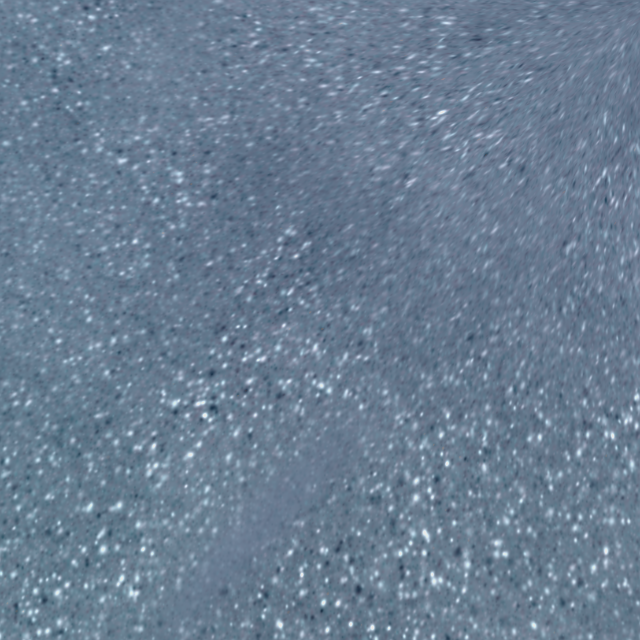
Reproduce this texture procedurally as a WebGL 1 fragment shader.

```glsl
precision highp float;
// Blue-grey asphalt: three layers of scattered elliptical grains (cellular noise)
// stretched toward a vanishing point in the upper right corner. Layered sines vary
// the grain density and the broad tone, and a smooth worn track crosses the field.

uniform vec2 u_resolution;

vec3 hash3(vec2 cell) {
  vec3 q = fract(cell.xyx * vec3(0.1031, 0.1030, 0.0973));
  q += dot(q, q.yxz + 33.33);
  return fract((q.xxy + q.yzz) * q.zyx);
}

// Slow wandering value, roughly -1 to 1
float waves(vec2 p) {
  return 0.4 * sin(p.x * 9.0 + 2.5 * sin(p.y * 7.0 + 1.0))
       + 0.35 * sin(p.y * 13.0 - p.x * 6.0 + 2.0 * sin(p.x * 11.0))
       + 0.25 * sin(p.x * 23.0 + p.y * 19.0 + 2.0 * sin(p.y * 17.0));
}

// Sums of grains: x mottle, y light flecks, z dark flecks, w warm/cool hue
vec4 grains(vec2 p, float count, vec2 radius, vec2 along) {
  vec2 g = p * count;
  vec2 home = floor(g);
  vec4 total = vec4(0.0);
  for (int j = -1; j <= 1; j++) {
    for (int i = -1; i <= 1; i++) {
      vec2 cell = home + vec2(float(i), float(j));
      vec3 place = hash3(cell + count);
      vec3 kind = hash3(cell + count * 2.0 + 57.0);
      vec2 d = g - cell - 0.15 - 0.7 * place.xy;
      // Turn into the local streak direction, with some scatter
      vec2 axis = normalize(along + 0.6 * (kind.yz - 0.5));
      vec2 e = vec2(dot(d, axis), dot(d, vec2(-axis.y, axis.x)));
      e /= radius * (0.7 + 0.6 * place.z);
      float body = exp(-dot(e, e)) * (1.0 - smoothstep(0.7, 1.2, length(d)));
      float tone = kind.x;
      total += body * vec4(tone * 2.0 - 1.0, pow(tone, 8.0),
                           pow(1.0 - tone, 18.0), kind.y * 2.0 - 1.0);
    }
  }
  return total;
}

void main() {
  vec2 p = gl_FragCoord.xy / u_resolution.y;

  // Streaks aim at the corner and stand more upright low in the view
  vec2 toCorner = vec2(1.03, 1.01) - p;
  float reach = length(toCorner);
  vec2 along = normalize(toCorner * vec2(mix(0.35, 1.0, smoothstep(0.0, 0.7, p.y)), 1.0));
  float pull = 1.0 - smoothstep(0.1, 0.95, reach);
  float near = 1.0 - smoothstep(0.1, 0.7, p.y);
  vec2 stretch = vec2(1.0 + 0.6 * pull, 1.0 - 0.4 * pull);

  // Coarse grains are plentiful low down and sparse in worn patches
  float wander = waves(p);
  float track = exp(-pow((p.y - p.x * 1.05 + 0.26 + 0.02 * wander) / 0.055, 2.0))
              * (1.0 - smoothstep(0.42, 0.68, p.x)) * smoothstep(0.2, 0.36, p.x);
  float angle = atan(toCorner.y, toCorner.x);
  float rays = sin(angle * 17.0 + 1.5 * sin(reach * 6.0));
  float density = 0.95 + 0.6 * wander + 0.25 * near - 0.4 * pull * (0.5 + 0.5 * rays);
  density = clamp(density, 0.2, 1.6) * (1.0 - 0.85 * track);

  vec4 fine = grains(p, 173.0, vec2(0.50, 0.38) * stretch, along);
  vec4 medium = grains(p, 101.0, vec2(0.44, 0.31) * stretch, along);
  vec4 coarse = grains(p, 61.0, vec2(0.33, 0.24) * stretch * (0.85 + 0.25 * near), along);

  // Broad tone: patches, smeared rays and a lighter upper left edge
  vec3 color = vec3(0.406, 0.474, 0.562);
  float broad = 0.024 * waves(p * 0.7 + 3.0) + 0.014 * waves(p * 2.1 + 1.0)
              + 0.012 * rays * pull;
  broad += 0.022 * (1.0 - smoothstep(0.0, 0.55, length(p - vec2(0.0, 0.9))));
  broad -= 0.018 * exp(-dot(p - vec2(0.38, 0.53), p - vec2(0.38, 0.53)) * 16.0);
  color += broad * vec3(1.0, 0.97, 0.95);
  color += vec3(-0.012, 0.006, 0.002) * (1.0 - smoothstep(0.0, 0.5, p.x));
  color += vec3(-0.004, 0.006, -0.010) * near * (1.0 - track);

  // Mottled ground with faint pink and teal shifts
  float calm = (1.0 - 0.5 * track) * (0.9 + 0.2 * wander);
  color += (0.062 * fine.x + 0.052 * medium.x + 0.022 * coarse.x) * calm;
  color += vec3(0.024, -0.008, -0.004) * (fine.w + medium.w) * calm;

  // Pale chips, dark pits and a few brown stones
  float light = 0.31 * medium.y * mix(0.85, 1.1, near)
              + 0.42 * pow(coarse.y, 1.2) * mix(0.6, 1.1, near);
  color += vec3(1.0, 1.01, 1.0) * light * density;
  color -= vec3(0.18, 0.17, 0.16) * (0.5 * medium.z + coarse.z) * density;
  float stone = smoothstep(0.7, 0.95, coarse.w) * smoothstep(0.1, 0.5, wander);
  color += vec3(0.10, 0.02, -0.03) * stone;

  gl_FragColor = vec4(clamp(color, 0.0, 0.92), 1.0);
}
```
